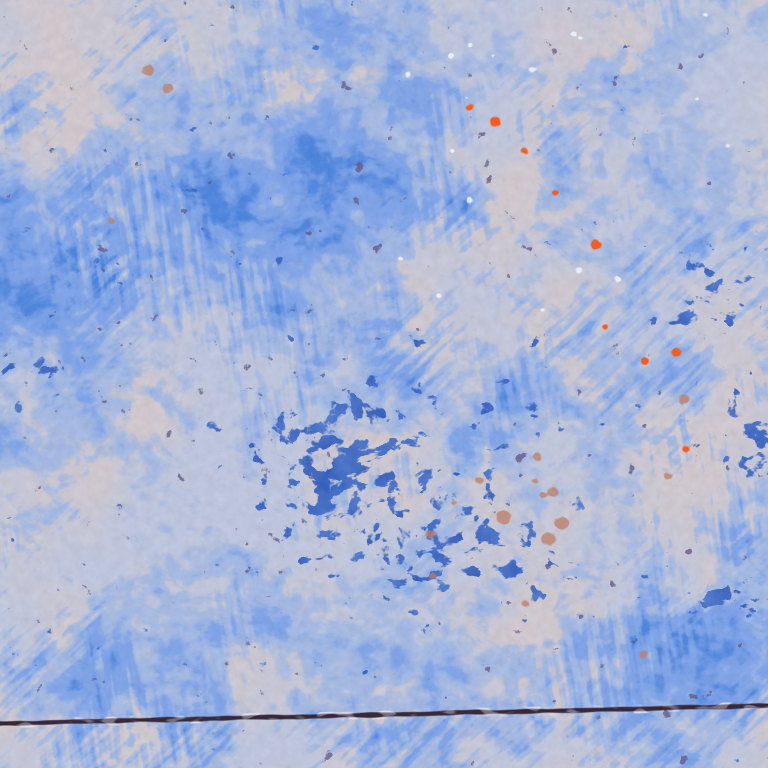
Give the GLSL for this texture, as a WebGL 1 fragment shader.

```glsl
precision highp float;
// Weathered blue paint over pale plaster, with chips, rust dots and a dark seam.
uniform vec2 u_resolution;

vec2 hash2(vec2 p) {
  vec3 q = fract(p.xyx * vec3(0.1031, 0.1030, 0.0973));
  q += dot(q, q.yzx + 33.33);
  return fract((q.xx + q.yz) * q.zy);
}

float corner(vec2 cell, vec2 f, vec2 offset) {
  return dot(hash2(cell + offset) * 2.0 - 1.0, f - offset);
}

float gradientNoise(vec2 p) {
  vec2 i = floor(p), f = fract(p);
  vec2 u = f * f * f * (f * (f * 6.0 - 15.0) + 10.0);
  return mix(mix(corner(i, f, vec2(0, 0)), corner(i, f, vec2(1, 0)), u.x),
             mix(corner(i, f, vec2(0, 1)), corner(i, f, vec2(1, 1)), u.x), u.y);
}

float fbm(vec2 p) {
  float sum = 0.0, amp = 1.0;
  for (int i = 0; i < 4; i++) {
    sum += amp * gradientNoise(p);
    p = mat2(1.6, 1.2, -1.2, 1.6) * p + 17.3;
    amp *= 0.5;
  }
  return sum;
}

// Soft elliptical patch
float blob(vec2 p, vec2 center, vec2 radius) {
  vec2 d = (p - center) / radius;
  return exp(-dot(d, d));
}

// Brush scratches running along the given angle
float scratches(vec2 p, float angle) {
  float c = cos(angle), s = sin(angle);
  vec2 q = vec2(c * p.x + s * p.y, c * p.y - s * p.x);
  return gradientNoise(q * vec2(12.0, 95.0)) + 0.5 * gradientNoise(q * vec2(22.0, 190.0));
}

// Round spot with a slightly ragged edge
float spot(vec2 p, vec2 center, float radius) {
  float d = length((p - center) * vec2(0.9, 1.05)) + 0.003 * gradientNoise(p * 130.0);
  return 1.0 - smoothstep(radius - 0.0015, radius + 0.0015, d);
}

void main() {
  vec2 p = gl_FragCoord.xy / min(u_resolution.x, u_resolution.y);
  vec2 warped = p + 0.02 * vec2(fbm(p * 9.0), fbm(p * 9.0 + 40.0));
  float seamY = 0.058 + 0.023 * p.x + 0.002 * gradientNoise(vec2(p.x * 14.0, 3.0));
  float below = 1.0 - smoothstep(-0.002, 0.002, p.y - seamY);

  // Where the deep paint flakes into chips
  float zone = blob(warped, vec2(0.43, 0.39), vec2(0.10, 0.10))
             + 0.8 * blob(warped, vec2(0.60, 0.28), vec2(0.15, 0.08))
             + 0.9 * blob(warped, vec2(1.0, 0.42), vec2(0.05, 0.07))
             + blob(warped, vec2(0.95, 0.225), vec2(0.09, 0.03))
             + 0.7 * blob(warped, vec2(0.94, 0.61), vec2(0.07, 0.07))
             + 0.6 * blob(warped, vec2(0.03, 0.51), vec2(0.07, 0.06))
             + 0.35 * blob(warped, vec2(0.62, 0.48), vec2(0.20, 0.14));
  zone = min(zone, 1.0) * (1.0 - below);

  // Blue coverage: broad patches, ragged edges, fine mottling
  float blue = 0.38 + 1.1 * fbm(warped * 3.2 + 5.0) + 0.9 * fbm(warped * 13.0)
             + 0.55 * fbm(warped * vec2(42.0, 52.0) + 9.0);
  blue += 0.55 * blob(p, vec2(0.06, 0.64), vec2(0.28, 0.22));
  blue += 0.40 * blob(p, vec2(0.42, 0.73), vec2(0.14, 0.09));
  blue += 0.55 * blob(p, vec2(0.55, 0.13), vec2(0.70, 0.08));
  blue += 0.30 * blob(p, vec2(0.80, 0.48), vec2(0.09, 0.20));
  blue -= 0.70 * blob(p, vec2(0.14, 0.33), vec2(0.14, 0.11));
  blue -= 0.55 * blob(p, vec2(0.05, 0.90), vec2(0.10, 0.14));
  blue -= 0.30 * blob(p, vec2(0.75, 0.95), vec2(0.40, 0.20));
  blue -= 0.40 * blob(p, vec2(0.55, 0.60), vec2(0.15, 0.08));
  blue -= 0.45 * zone + 0.2 * below;
  float steep = smoothstep(-0.05, 0.3, fbm(p * 4.0 + 21.0));
  float slant = smoothstep(0.05, 0.3, fbm(p * 4.0 + 63.0)) + 0.8 * below;
  blue += 0.9 * steep * scratches(p, 1.72) + 0.9 * slant * scratches(p, 0.75);

  // Plaster, thin wash, full paint
  float warmth = smoothstep(-0.3, 0.4, fbm(p * 5.0 + 31.0));
  vec3 plaster = mix(vec3(0.74, 0.77, 0.86), vec3(0.81, 0.78, 0.80), warmth);
  vec3 color = mix(plaster, vec3(0.64, 0.72, 0.88), smoothstep(0.05, 0.50, blue));
  color = mix(color, vec3(0.50, 0.64, 0.90), smoothstep(0.50, 0.95, blue));
  color = mix(color, vec3(0.31, 0.52, 0.86), smoothstep(1.0, 1.6, blue));
  color += 0.035 * fbm(p * 75.0);

  // Deep blue chips and dusky specks
  float flake = fbm(warped * vec2(34.0, 42.0) + 3.0);
  float chip = smoothstep(-0.07, 0.07, flake + 0.62 * zone - 0.62);
  vec3 deep = mix(vec3(0.17, 0.34, 0.72), vec3(0.30, 0.47, 0.80), 0.5 + fbm(p * 25.0));
  color = mix(color, deep, 0.92 * chip);
  float speck = smoothstep(0.48, 0.64, fbm(p * 48.0 + 71.0) + 0.12 * fbm(p * 4.0));
  color = mix(color, vec3(0.38, 0.34, 0.51), 0.75 * speck);

  // Rust stains, white flecks, and a diagonal trail of orange drops
  for (int i = 0; i < 18; i++) {
    float n = float(i);
    vec2 r = hash2(vec2(n, 11.0)), s = hash2(vec2(n, 47.0));
    vec2 rustAt = mix(vec2(0.64, 0.31) + 0.2 * (r - 0.5), r, step(0.5, s.x));
    color = mix(color, vec3(0.74, 0.49, 0.39), 0.75 * spot(p, rustAt, 0.003 + 0.006 * s.y));
    vec2 fleckAt = vec2(0.5 + 0.45 * s.y, 0.55 + 0.45 * r.x);
    color = mix(color, vec3(0.93, 0.95, 0.99), 0.9 * spot(p, fleckAt, 0.001 + 0.003 * r.y));
    if (i < 9) {
      vec2 dropAt = mix(vec2(0.57, 0.90), vec2(0.93, 0.39), (n + s.x) / 9.0);
      dropAt += 0.09 * (r - 0.5);
      color = mix(color, vec3(0.96, 0.36, 0.12), spot(p, dropAt, 0.003 + 0.006 * s.y));
    }
  }

  // Dark seam with chipped pale lips
  float gap = abs(p.y - seamY);
  float lip = smoothstep(0.05, 0.3, gradientNoise(p * vec2(45.0, 120.0)));
  color = mix(color, vec3(0.87, 0.87, 0.91), lip * (1.0 - smoothstep(0.004, 0.007, gap)));
  float width = 0.0026 + 0.002 * gradientNoise(vec2(p.x * 30.0, 8.0));
  float seam = 1.0 - smoothstep(width - 0.001, width + 0.0015, gap);
  color = mix(color, vec3(0.22, 0.16, 0.22), seam * (1.0 - 0.4 * lip));

  gl_FragColor = vec4(clamp(color, 0.0, 1.0), 1.0);
}
```
